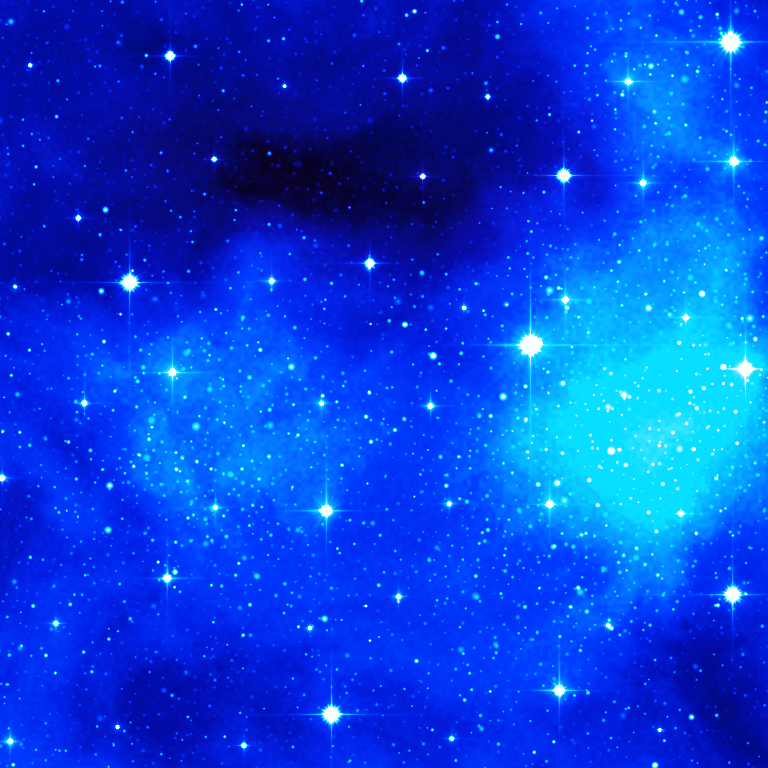
Write a WebGL 2 fragment shader that draws this texture.

```glsl
#version 300 es
precision highp float;

#define BASE_LEVEL 0.475
#define CLOUD_CONTRAST 0.80
#define CLOUD_SCALE 3.6
#define GLARE_STARS 46
#define STAR_MAX 0.0115
#define STAR_MIN 0.0031
#define SPIKE_WIDTH 0.0011
#define FINE_STAR_LIGHT 0.5
#define GRAIN 0.05

uniform vec2 u_resolution;
out vec4 fragColor;

float hash(vec2 p) {
  vec3 q = fract(vec3(p.xyx) * 0.1031);
  q += dot(q, q.yzx + 33.33);
  return fract((q.x + q.y) * q.z);
}

vec2 hash2(vec2 p) {
  return vec2(hash(p + 17.3), hash(p + 71.9));
}

float noise(vec2 p) {
  vec2 i = floor(p), f = fract(p);
  f = f * f * (3.0 - 2.0 * f);
  return mix(mix(hash(i), hash(i + vec2(1, 0)), f.x),
             mix(hash(i + vec2(0, 1)), hash(i + vec2(1, 1)), f.x), f.y);
}

float fbm(vec2 p) {
  float sum = 0.0, amp = 0.5;
  for (int i = 0; i < 6; i++) {
    sum += amp * noise(p);
    p = mat2(1.6, 1.2, -1.2, 1.6) * p + 9.7;
    amp *= 0.52;
  }
  return sum;
}

// Soft elliptical patch
float patchAt(vec2 p, vec2 center, vec2 size) {
  vec2 d = (p - center) / size;
  return exp(-dot(d, d));
}

// Light level to colour: black-blue, navy, blue, azure, cyan, white
vec3 ramp(float v) {
  vec3 c = mix(vec3(0.0, 0.0, 0.06), vec3(0.0, 0.03, 0.43), clamp(v / 0.17, 0.0, 1.0));
  c = mix(c, vec3(0.01, 0.05, 0.69), clamp((v - 0.17) / 0.17, 0.0, 1.0));
  c = mix(c, vec3(0.005, 0.13, 0.91), clamp((v - 0.34) / 0.13, 0.0, 1.0));
  c = mix(c, vec3(0.0, 0.24, 1.0), clamp((v - 0.47) / 0.13, 0.0, 1.0));
  c = mix(c, vec3(0.02, 0.52, 1.0), clamp((v - 0.60) / 0.12, 0.0, 1.0));
  c = mix(c, vec3(0.03, 0.87, 1.0), clamp((v - 0.72) / 0.16, 0.0, 1.0));
  return mix(c, vec3(0.97, 1.0, 1.0), clamp((v - 0.98) / 0.24, 0.0, 1.0));
}

// One small star per turned grid cell, present with the given chance
float starLayer(vec2 p, float cells, float radius, float chance) {
  p = mat2(cos(cells), sin(cells), -sin(cells), cos(cells)) * p + 2.0;
  vec2 id = floor(p * cells), seed = id + cells;
  vec2 pos = (id + 0.17 + 0.66 * hash2(seed)) / cells;
  float size = radius * mix(0.7, 1.1, hash(seed + 5.1));
  float level = mix(0.25, 1.2, pow(hash(seed + 40.7), 3.0));
  float disc = smoothstep(size, 0.0, length(p - pos));
  return disc * level * step(hash(seed + 90.2), chance);
}

// Bright star: ragged core, wide halo and four spikes
float glareStar(vec2 d, float size, float seed) {
  float r = length(d), a = atan(d.y, d.x);
  float ragged = 1.0 + 0.06 * sin(a * 7.0 + seed) + 0.07 * sin(a * 17.0 - seed * 2.0);
  float core = 0.85 * smoothstep(size * 1.25, size * 0.4, r * ragged);
  float halo = 0.62 * exp(-r * ragged / (size * 0.95));
  vec2 b = abs(d);
  vec2 thin = exp(-b.yx / SPIKE_WIDTH), reach = exp(-b / (size * 2.0));
  float spikes = 0.55 * dot(thin, reach) + 0.13 * dot(thin, exp(-b / (size * 6.0)));
  return core + halo + spikes * smoothstep(0.001, 0.006, size);
}

void main() {
  vec2 p = gl_FragCoord.xy / u_resolution;

  // Warped gas clouds
  vec2 warp = vec2(fbm(p * 3.0 + 4.0), fbm(p * 3.0 + 21.0)) - 0.5;
  float cloud = fbm(p * CLOUD_SCALE + warp * 1.3 + 2.0) - 0.49;
  vec2 q = p + 0.16 * warp;
  float glow = patchAt(q, vec2(0.87, 0.47), vec2(0.18, 0.135));
  float leftGlow = patchAt(q, vec2(0.20, 0.36), vec2(0.16, 0.12));
  float lowGlow = patchAt(q, vec2(0.70, 0.28), vec2(0.12, 0.09));
  float v = BASE_LEVEL + CLOUD_CONTRAST * cloud * (1.0 - 0.65 * glow);
  v += 0.43 * glow + 0.12 * leftGlow + 0.08 * lowGlow;
  v += 0.06 * patchAt(p, vec2(0.85, 0.50), vec2(0.40, 0.32));

  // Dark lanes
  v -= 0.34 * patchAt(q, vec2(0.26, 1.04), vec2(0.32, 0.15));
  v -= 0.20 * patchAt(q, vec2(0.38, 0.71), vec2(0.30, 0.13));
  v -= 0.20 * patchAt(q, vec2(0.36, 0.05), vec2(0.45, 0.09));
  v -= 0.16 * patchAt(q, vec2(0.96, 0.15), vec2(0.16, 0.13));
  v = max(v + GRAIN * (noise(p * 190.0) - 0.5), 0.03);

  // Fine stars, denser in the clusters
  float crowd = clamp(0.6 * glow + leftGlow + lowGlow, 0.0, 1.0);
  float light = FINE_STAR_LIGHT * starLayer(p, 71.0, 0.0031, 0.45 + 0.3 * crowd);
  light += 1.5 * FINE_STAR_LIGHT * starLayer(p, 46.0, 0.0040, 0.38 + 0.3 * crowd);
  light += 1.8 * FINE_STAR_LIGHT * starLayer(p, 23.0, 0.0068, 0.14 + 0.4 * crowd);

  // Bright stars on a jittered low-discrepancy sequence
  float blush = 0.0;
  for (int i = 0; i < GLARE_STARS; i++) {
    float k = float(i);
    vec2 pos = fract(vec2(0.93, 0.95) + k * vec2(0.7549, 0.5698));
    pos += 0.07 * (hash2(vec2(k, 3.0)) - 0.5);
    float size = STAR_MAX * exp(-k / 8.0) + STAR_MIN * mix(0.7, 1.4, hash(vec2(k, 8.0)));
    float star = glareStar(p - pos, size, k * 2.3);
    light += star;
    blush += star * step(0.94, hash(vec2(k, 12.0)));
  }

  // Violet haze and a few warm stars
  vec3 color = ramp(v + light);
  float violet = patchAt(q, vec2(0.50, 0.80), vec2(0.25, 0.13));
  color.r += 0.09 * violet * noise(p * 6.0 + 3.0) + 0.3 * min(blush, 1.0);
  fragColor = vec4(clamp(color, 0.0, 1.0), 1.0);
}
```
